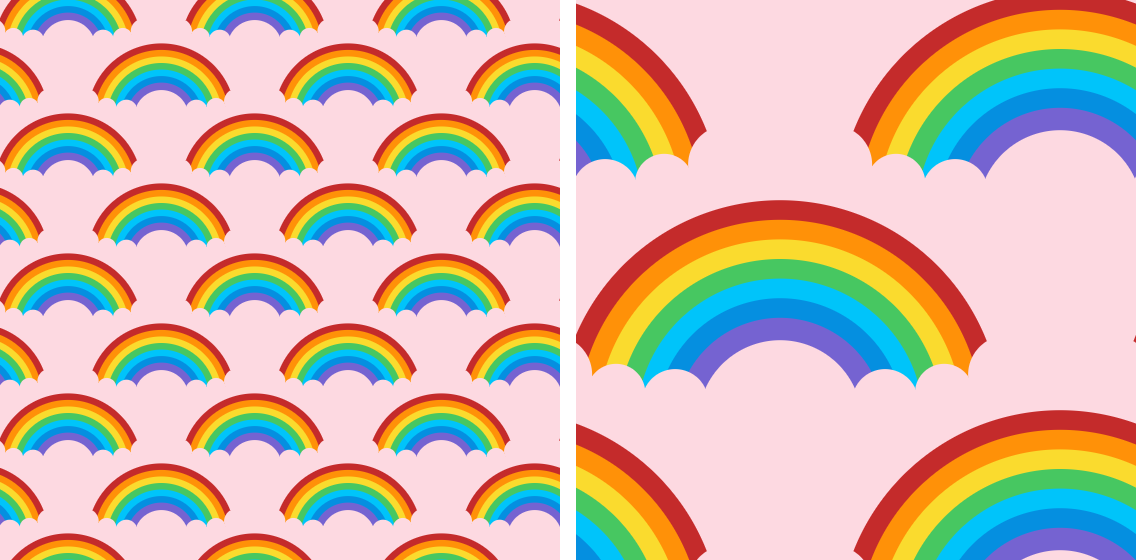
Left, the full canvas; right, a detail of the centre.
Give the GLSL for this pattern, as a Shadertoy shader.

```glsl
// Seven-band rainbows with scalloped cloud-cut feet, in staggered rows on pale pink.

// Antialiased coverage of the region where the signed distance is negative.
float coverage(float dist, float pixel) {
    return clamp(0.5 - dist / pixel, 0.0, 1.0);
}

float circle(vec2 p, vec2 center, float radius) {
    return length(p - center) - radius;
}

// Signed distance to a mirrored arch whose feet are bitten away by round puffs.
float archDistance(vec2 p) {
    p.x = abs(p.x);
    float r = length(p);
    float arch = max(max(r - 0.3965, 0.1465 - r), 0.0586 - p.y);
    float puffs = circle(p, vec2(0.1875, 0.0355), 0.0594);
    puffs = min(puffs, circle(p, vec2(0.293, 0.052), 0.0523));
    puffs = min(puffs, circle(p, vec2(0.406, 0.085), 0.0703));
    return max(arch, -puffs);
}

// Concentric stripes, painted from the outer rim inwards.
vec3 rainbowColor(float r, float pixel) {
    vec3 stripes[7] = vec3[7](
        vec3(0.77, 0.17, 0.17),  // red
        vec3(1.00, 0.57, 0.03),  // orange
        vec3(0.98, 0.86, 0.18),  // yellow
        vec3(0.28, 0.78, 0.38),  // green
        vec3(0.00, 0.77, 0.98),  // sky blue
        vec3(0.02, 0.56, 0.88),  // blue
        vec3(0.46, 0.39, 0.82)   // violet
    );
    vec3 color = stripes[0];
    for (int i = 1; i < 7; i++) {
        float rim = 0.3965 - 0.035 * float(i);
        color = mix(color, stripes[i], coverage(r - rim, pixel));
    }
    return color;
}

void mainImage(out vec4 fragColor, in vec2 fragCoord) {
    // One unit is the horizontal repeat; three fit across the canvas.
    float pixel = 3.0 / iResolution.y;
    vec2 p = fragCoord * pixel - vec2(0.8645, 0.121);

    // Each row is shifted by half a repeat; local origin is the arch center.
    float row = floor((p.y - 0.039) / 0.375);
    p -= row * vec2(0.5, 0.375);
    p.x = fract(p.x + 0.5) - 0.5;

    vec3 color = vec3(0.992, 0.851, 0.882);
    color = mix(color, rainbowColor(length(p), pixel), coverage(archDistance(p), pixel));
    fragColor = vec4(color, 1.0);
}
```
